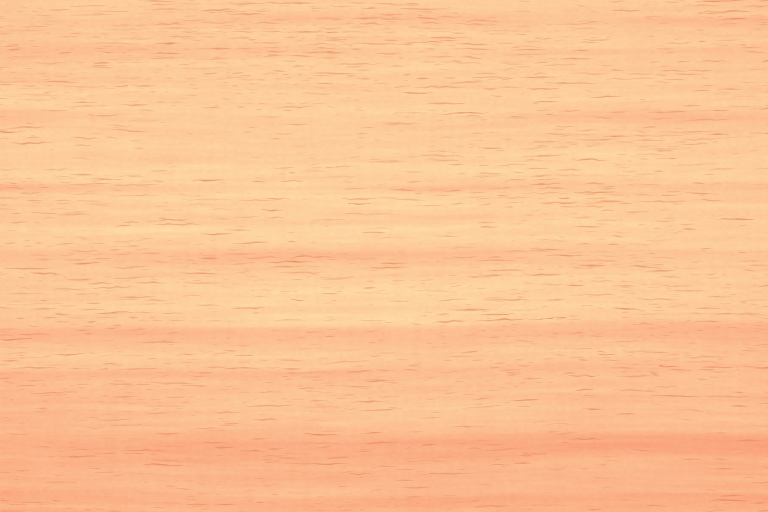
Write a Shadertoy shader that draws this texture.

```glsl
// Pale peach wood veneer with horizontal growth bands, fine fibres and short dark pores.

float hash(vec2 p) {
    vec3 q = fract(p.xyx * vec3(0.1031, 0.1030, 0.0973));
    q += dot(q, q.yzx + 33.33);
    return fract((q.x + q.y) * q.z);
}

float noise(vec2 p) {
    vec2 i = floor(p), f = fract(p);
    f = f * f * (3.0 - 2.0 * f);
    return mix(mix(hash(i), hash(i + vec2(1, 0)), f.x),
               mix(hash(i + vec2(0, 1)), hash(i + vec2(1, 1)), f.x), f.y);
}

// Tapered dashes, at most one per cell, crowded together in clusters
float pores(vec2 p, vec2 cell, float thickness, float density, float seed, float pixel) {
    vec2 g = p / cell;
    g.x += 9.0 * hash(vec2(floor(g.y), seed));
    vec2 id = floor(g) + seed;
    vec2 d = (fract(g) - 0.5) * cell;
    float reach = cell.x * mix(0.12, 0.48, hash(id + 17.0));
    d.y += cell.y * 0.35 * (hash(id + 31.0) - 0.5) + d.x * 0.05 * (hash(id + 47.0) - 0.6);
    float taper = thickness * (1.0 - d.x * d.x / (reach * reach));
    float cover = clamp((taper - abs(d.y)) / pixel + 0.5, 0.0, 1.0);
    float cluster = smoothstep(0.3, 0.8, noise(vec2(p.x * 2.0, p.y * 17.0) + seed));
    float present = step(hash(id + 59.0), density * (0.15 + cluster));
    return cover * present * mix(0.3, 1.0, hash(id + 71.0));
}

// Darker growth bands: height, width, strength
const vec3 bands[10] = vec3[10](
    vec3(0.965, 0.012, 0.16), vec3(0.905, 0.014, 0.20),
    vec3(0.775, 0.016, 0.20), vec3(0.636, 0.014, 0.32),
    vec3(0.578, 0.016, 0.20), vec3(0.505, 0.020, 0.32),
    vec3(0.357, 0.022, 0.28), vec3(0.280, 0.014, 0.20),
    vec3(0.135, 0.034, 0.36), vec3(0.020, 0.020, 0.18));

void mainImage(out vec4 fragColor, in vec2 fragCoord) {
    float pixel = 1.0 / iResolution.y;
    vec2 p = fragCoord * pixel;

    // Gentle waver of the grain
    vec2 grain = p;
    grain.y += 0.022 * (noise(p * vec2(1.7, 4.0)) - 0.5)
             + 0.005 * (noise(p * vec2(7.0, 20.0) + 8.0) - 0.5);

    // Broad shading, redder toward the bottom and the sides
    float side = (p.x - 0.72) / 0.75;
    float tone = 0.13 + 0.50 * smoothstep(0.48, 0.0, p.y)
               + 0.14 * smoothstep(0.65, 1.0, p.y) + 0.13 * side * side;

    // Growth bands, crisper on the upper edge
    for (int i = 0; i < 10; i++) {
        float d = grain.y - bands[i].x;
        float fall = d / (bands[i].y * (d > 0.0 ? 0.5 : 1.2));
        float fade = 0.45 + 0.9 * noise(vec2(p.x * 2.2, float(i) * 7.0));
        tone += bands[i].z * fade * exp(-fall * fall);
    }

    // Long streaks, short fibres and a fine surface tooth
    tone += 0.20 * (noise(grain * vec2(1.5, 32.0) + 3.0) - 0.5);
    tone += 0.18 * (noise(grain * vec2(3.5, 90.0) + 11.0) - 0.5);
    tone += 0.15 * (noise(grain * vec2(12.0, 190.0) + 23.0) - 0.5);
    tone += 0.12 * (noise(p * vec2(150.0, 260.0)) - 0.5);
    tone += 0.05 * (noise(p * vec2(110.0, 9.0) + 41.0) - 0.5);

    vec3 color = mix(vec3(0.995, 0.85, 0.645), vec3(0.98, 0.65, 0.495), clamp(tone, -0.1, 1.15));

    // Pores with slightly ragged outlines
    vec2 rough = grain;
    rough.y += 0.003 * (noise(p * vec2(70.0, 90.0) + 5.0) - 0.5);
    float pore = 0.65 * pores(rough, vec2(0.100, 0.0095), 0.0014, 0.38, 3.0, pixel);
    pore = max(pore, 0.55 * pores(rough + 0.37, vec2(0.055, 0.0080), 0.0011, 0.34, 90.0, pixel));
    pore = max(pore, 0.38 * pores(rough + 0.71, vec2(0.028, 0.0065), 0.0009, 0.30, 170.0, pixel));
    pore *= 0.6 + 0.6 * noise(p * vec2(90.0, 60.0) + 13.0);
    vec3 poreColor = mix(vec3(0.86, 0.55, 0.34), vec3(0.91, 0.47, 0.33), clamp(tone, 0.0, 1.0));

    fragColor = vec4(mix(color, poreColor, pore), 1.0);
}
```
